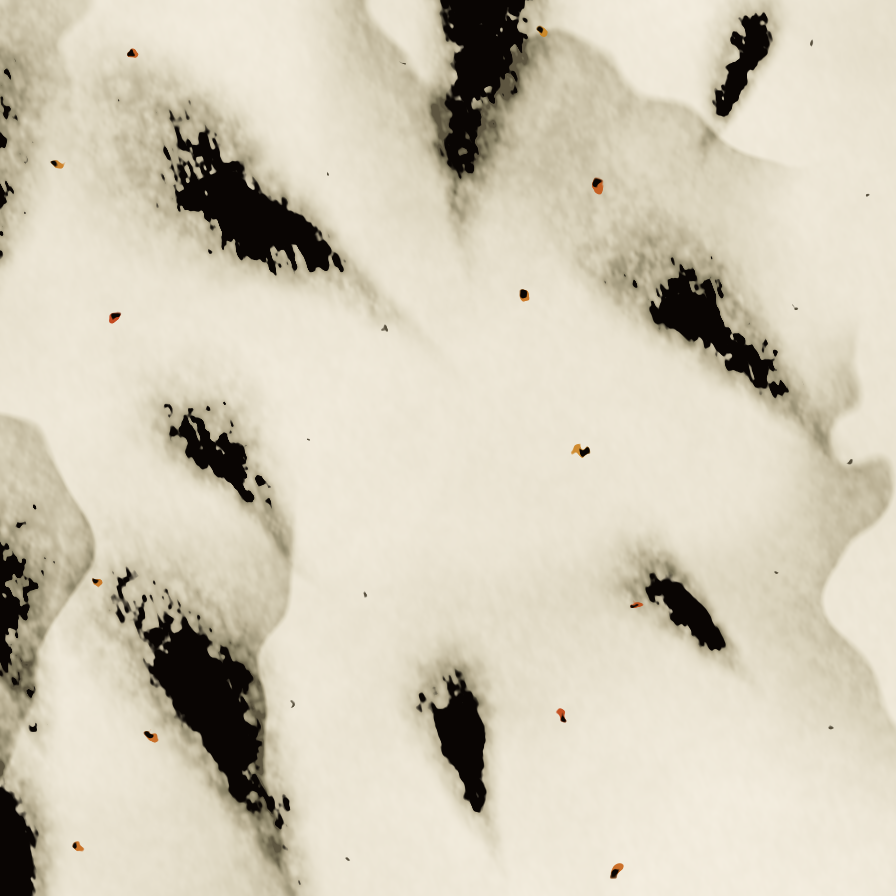
A Shadertoy shader for this texture:

```glsl
// Pale cream dunes with soft folds, ragged black hollows and a few amber flecks.
#define HOLLOWS 11
#define FLECKS 26
#define FOLD_DEPTH 0.38
#define HALO_DEPTH 0.50
#define GRAIN_SCALE 115.0
#define EDGE 0.06

const vec3 CREAM = vec3(0.955, 0.930, 0.875);
const vec3 BEIGE = vec3(0.85, 0.82, 0.73);
const vec3 TAN   = vec3(0.73, 0.69, 0.58);
const vec3 OLIVE = vec3(0.53, 0.50, 0.39);
const vec3 UMBER = vec3(0.28, 0.25, 0.18);
const vec3 BLACK = vec3(0.035, 0.02, 0.01);
const vec3 AMBER = vec3(0.80, 0.52, 0.12);
const vec3 RUST  = vec3(0.75, 0.22, 0.05);

float hash(vec2 p) {
    vec3 q = fract(p.xyx * 0.1031);
    q += dot(q, q.yzx + 33.33);
    return fract((q.x + q.y) * q.z);
}

float noise(vec2 p) {
    vec2 i = floor(p), f = fract(p);
    f = f * f * (3.0 - 2.0 * f);
    return mix(mix(hash(i), hash(i + vec2(1, 0)), f.x),
               mix(hash(i + vec2(0, 1)), hash(i + vec2(1, 1)), f.x), f.y);
}

float fbm(vec2 p) {
    float sum = 0.0, amp = 0.53;
    for (int i = 0; i < 4; i++) {
        sum += amp * noise(p);
        p = mat2(1.6, 1.2, -1.2, 1.6) * p + 7.3;
        amp *= 0.5;
    }
    return sum;
}

// Evenly scattered positions, slightly overrunning the canvas
vec2 scatter(float i, vec2 start) {
    return fract(i * vec2(0.7549, 0.5698) + start) * 1.06 - 0.03;
}

// Tone from 0 (lit) to 1 (deep shadow)
vec3 toneColor(float t) {
    vec3 c = mix(CREAM, BEIGE, clamp(t / 0.3, 0.0, 1.0));
    c = mix(c, TAN,   clamp((t - 0.30) / 0.20, 0.0, 1.0));
    c = mix(c, OLIVE, clamp((t - 0.50) / 0.20, 0.0, 1.0));
    c = mix(c, UMBER, clamp((t - 0.70) / 0.15, 0.0, 1.0));
    return mix(c, BLACK, clamp((t - 0.85) / 0.15, 0.0, 1.0));
}

// Curved creases: slow darkening that ends at a crisp ridge
float folds(vec2 p) {
    float phase = 1.9 * p.x + 0.8 * p.y + 1.9 * fbm(p * 2.2 + 4.0);
    float ramp = fract(phase);
    float crease = ramp * ramp * ramp * smoothstep(1.0, 0.965, ramp);
    return crease * smoothstep(0.25, 0.65, noise(p * 4.0 + 11.0));
}

// x: soft shade around the hollows, y: signed black coverage
vec2 hollows(vec2 p, float grain, float clump) {
    vec2 result = vec2(0.0, -1.0);
    for (int n = 0; n < HOLLOWS; n++) {
        float i = float(n);
        float size = fract(0.9 + i * 0.618);
        float ragged = fract(0.3 + i * 0.41);
        float angle = mix(-0.4, 0.9, fract(0.75 + i * 0.53));
        float side = fract(i * 0.37) < 0.5 ? 1.0 : -1.0;
        vec2 along = vec2(sin(angle), -cos(angle));
        vec2 d = p - scatter(i, vec2(0.25, 0.20));
        vec2 q = vec2(side * dot(d, vec2(-along.y, along.x)), dot(d, along));
        q /= vec2(mix(0.026, 0.062, size), mix(0.05, 0.17, size));
        q.x /= clamp(1.0 - 0.45 * q.y, 0.35, 1.5);
        float loose = smoothstep(-0.6, 0.4, q.x);
        q.x *= q.x < 0.0 ? 1.6 : 1.0;
        float r = length(q);
        float rough = mix(0.5, 1.8, ragged) * mix(0.45, 1.0, loose);
        float cover = 0.9 - 0.25 * ragged - r + rough * grain + 0.55 * clump;
        result = max(result, vec2(smoothstep(2.4, 0.6, r), cover));
    }
    return result;
}

// Small two-coloured chips and plain dark dots
vec3 addFlecks(vec3 color, vec2 p, float px) {
    for (int n = 0; n < FLECKS; n++) {
        float i = float(n);
        bool chip = n % 2 == 0;
        float radius = chip ? mix(0.005, 0.010, hash(vec2(i, 3.0))) : 0.0025;
        float angle = 6.283 * hash(vec2(i, 9.0));
        vec2 d = p - scatter(i, vec2(0.58, 0.66));
        d += 0.006 * (vec2(noise(p * 160.0), noise(p * 160.0 + 50.0)) - 0.5);
        vec2 q = mat2(cos(angle), sin(angle), -sin(angle), cos(angle)) * d;
        float body = length(q * vec2(1.0, 1.7)) - radius;
        float core = length((q - vec2(0.45 * radius, 0.0)) * vec2(1.0, 1.2)) - 0.5 * radius;
        float soft = max(px, 0.0012);
        vec3 tint = chip ? mix(AMBER, RUST, hash(vec2(i, 5.0))) : UMBER;
        color = mix(color, tint, smoothstep(soft, -soft, body) * 0.9);
        if (chip) color = mix(color, BLACK, smoothstep(soft, -soft, core));
    }
    return color;
}

void mainImage(out vec4 fragColor, in vec2 fragCoord) {
    vec2 p = fragCoord / iResolution.y;
    vec2 warped = p + 0.07 * (vec2(fbm(p * 5.0), fbm(p * 5.0 + 30.0)) - 0.5);

    // Slanted sand grain
    vec2 g = vec2(p.x + 0.35 * p.y, 0.6 * (p.y - 0.35 * p.x)) * GRAIN_SCALE;
    float grain = 0.65 * noise(g) + 0.35 * noise(g * 2.1 + 17.0) - 0.5;
    float clump = noise(p * 28.0 + 5.0) - 0.5;

    // Broad light, folds and shaded surroundings
    vec2 hollow = hollows(warped, grain, clump);
    float mottle = 1.0 + 0.9 * grain + 0.5 * clump;
    float tone = 0.07 + 0.22 * (fbm(p * 4.0 + 20.0) - 0.5) + 0.05 * grain;
    tone += FOLD_DEPTH * folds(p) * (1.0 + 0.4 * grain);
    tone += HALO_DEPTH * hollow.x * hollow.x * mottle;
    vec3 color = toneColor(clamp(tone, 0.0, 0.8));

    // Ragged black interiors, then loose flecks
    color = mix(color, BLACK, smoothstep(-EDGE, EDGE, hollow.y));
    color = addFlecks(color, p, 1.0 / iResolution.y);
    fragColor = vec4(color, 1.0);
}
```
